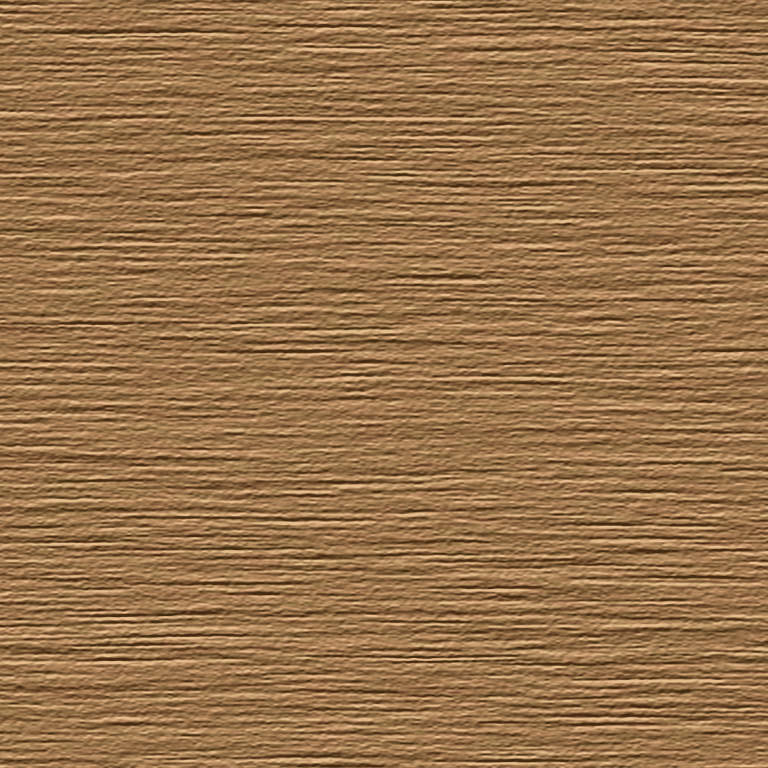
Reproduce this texture procedurally as a three.js fragment shader.

```glsl
// Fine horizontal wood grain, lit from above like a pressed relief.
// Stretched fibre noise gives a height that is embossed, cellular dashes
// cut long thin grooves, and the summed tone runs through a brown ramp.

varying vec2 vUv;

// Colours from deepest groove to brightest ridge
const vec3 GROOVE = vec3(0.33, 0.22, 0.11);
const vec3 SHADE  = vec3(0.44, 0.31, 0.18);
const vec3 BARK   = vec3(0.53, 0.39, 0.24);
const vec3 WOOD   = vec3(0.62, 0.47, 0.31);
const vec3 LIGHT  = vec3(0.72, 0.55, 0.38);
const vec3 RIDGE  = vec3(0.83, 0.67, 0.49);
const vec3 TINT   = vec3(0.012, -0.004, 0.004);

// Cells across and up the canvas
const vec2 LONG_FIBRE  = vec2(5.0, 165.0);
const vec2 MID_FIBRE   = vec2(19.0, 235.0);
const vec2 SHORT_FIBRE = vec2(70.0, 290.0);
const vec2 CRUMB       = vec2(170.0, 360.0);
const vec2 GROOVE_GRID = vec2(6.0, 140.0);
const vec2 BAND        = vec2(2.0, 21.0);
const vec2 RAGGED      = vec2(100.0, 140.0);
const vec2 TINT_GRID   = vec2(30.0, 130.0);

const vec2 RELIEF_STEP = vec2(-0.0006, 0.0012);
const float RELIEF_GAIN = 1.6;
const float GROOVE_GAIN = 1.0;
const float GROOVE_WIDTH = 0.25;
const float GROOVE_SHARE = 0.5;
const float BAND_GAIN = 0.08;
const float RAGGED_SHIFT = 0.0004;

float hash(vec2 p) {
  vec3 q = fract(p.xyx * 0.1031);
  q += dot(q, q.yzx + 33.33);
  return fract((q.x + q.y) * q.z);
}

// One row of smooth noise, shifted at random so that cells never line up
float fibreRow(float x, float row) {
  x += 40.0 * hash(vec2(row, 7.0));
  float cell = floor(x);
  float s = smoothstep(0.0, 1.0, x - cell);
  return mix(hash(vec2(cell, row)), hash(vec2(cell + 1.0, row)), s);
}

// Stretched noise from -1 to 1
float fibre(vec2 p, vec2 cells, float seed) {
  p *= cells;
  float row = floor(p.y);
  float s = smoothstep(0.0, 1.0, p.y - row);
  row += seed;
  return 2.0 * mix(fibreRow(p.x, row), fibreRow(p.x, row + 1.0), s) - 1.0;
}

float height(vec2 p) {
  return fibre(p, LONG_FIBRE, 11.0)
       + 0.7 * fibre(p, MID_FIBRE, 407.0)
       + 0.5 * fibre(p, SHORT_FIBRE, 801.0)
       + 0.5 * fibre(p, CRUMB, 1207.0);
}

// Tapered dashes, one per cell: a dark cut with a bright lower lip
float grooves(vec2 p) {
  p *= GROOVE_GRID;
  vec2 base = floor(p);
  float tone = 0.0;
  for (int j = -1; j <= 1; j++) {
    for (int i = -1; i <= 1; i++) {
      vec2 cell = base + vec2(float(i), float(j));
      vec2 centre = cell + vec2(hash(cell + 13.0), hash(cell + 57.0));
      float size = hash(cell + 91.0);
      vec2 d = p - centre;
      d.y += d.x * (hash(cell + 131.0) - 0.6) * 0.6;
      float taper = 1.0 - smoothstep(0.3, 1.0, abs(d.x) / mix(0.3, 1.0, size));
      float cut = d.y / GROOVE_WIDTH;
      float lip = (d.y + 0.45) / GROOVE_WIDTH;
      float profile = 0.95 * exp(-lip * lip) - exp(-cut * cut);
      float present = step(hash(cell + 173.0), GROOVE_SHARE);
      tone += present * taper * profile * mix(0.6, 1.7, hash(cell + 211.0));
    }
  }
  return tone;
}

// Layered sines bend the fibres slightly, noise makes their edges ragged
vec2 bend(vec2 p) {
  p.y += 0.0007 * sin(11.0 * p.x + 9.0 * p.y)
       + 0.0002 * sin(29.0 * p.x - 23.0 * p.y + 1.0)
       + RAGGED_SHIFT * fibre(p, RAGGED, 1607.0);
  return p;
}

// Ramp over a tone of mean 0 and deviation 1
vec3 woodColour(float t) {
  vec3 c = mix(GROOVE, SHADE, clamp((t + 1.88) / 0.78, -0.6, 1.0));
  c = mix(c, BARK, clamp((t + 1.10) / 0.62, 0.0, 1.0));
  c = mix(c, WOOD, clamp((t + 0.48) / 0.61, 0.0, 1.0));
  c = mix(c, LIGHT, clamp((t - 0.13) / 0.69, 0.0, 1.0));
  return mix(c, RIDGE, clamp((t - 0.82) / 0.88, 0.0, 1.6));
}

void main() {
  vec2 p = bend(vUv);

  // Broad bands shift the tone a little and set how deep the grooves cut
  float band = fibre(p, BAND, 1901.0);
  float depth = 1.0 + 0.6 * fibre(p, BAND * 0.8, 2009.0);

  float relief = height(p - RELIEF_STEP) - height(p + RELIEF_STEP);
  float tone = RELIEF_GAIN * relief + GROOVE_GAIN * depth * grooves(p)
             + BAND_GAIN * band;

  vec3 colour = woodColour(tone) + TINT * fibre(p, TINT_GRID, 2111.0);
  gl_FragColor = vec4(colour, 1.0);
}
```
